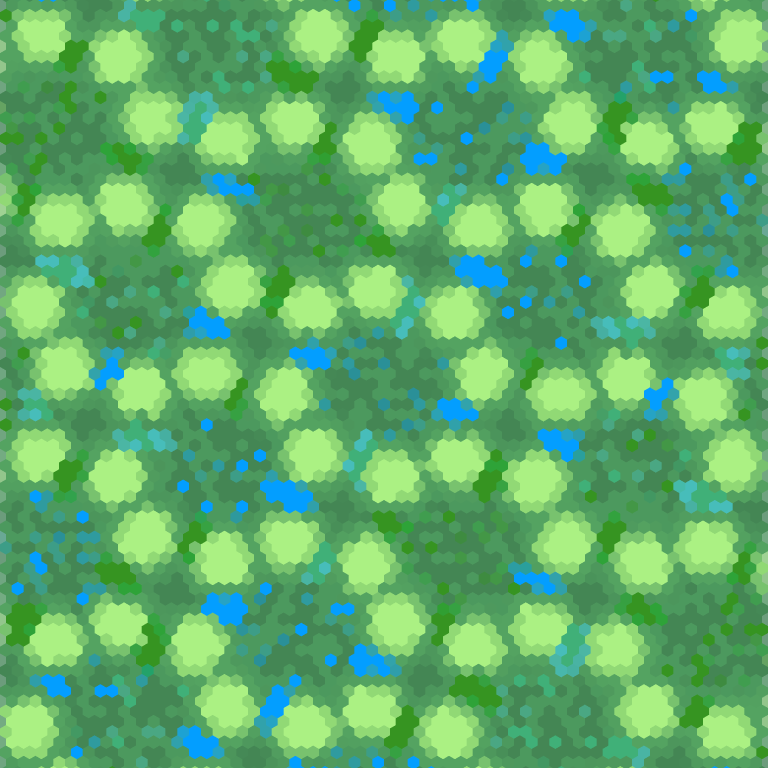
Reproduce this pattern procedurally as a WebGL 2 fragment shader.

```glsl
#version 300 es
precision highp float;

uniform vec2 u_resolution;
out vec4 fragColor;

float hash(vec2 p) {
    vec3 q = fract(p.xyx * 0.1031);
    q += dot(q, q.yzx + 33.33);
    return fract((q.x + q.y) * q.z);
}

// Half-turn symmetry: opposite keys share one hash.
float pairedHash(vec2 key, float seed) {
    return hash(key * (key.x + key.y * 0.01 < 0.0 ? -1.0 : 1.0) + seed);
}

// Centre of the nearest pointy-top hexagon of unit width.
vec2 hexCentre(vec2 p) {
    vec2 s = vec2(1.0, sqrt(3.0));
    vec2 a = round(p / s) * s;
    vec2 b = (round(p / s - 0.5) + 0.5) * s;
    return distance(p, a) < distance(p, b) ? a : b;
}

// Distance to the two hilltops on each edge between neighbouring stars.
float hillDistance(vec2 w) {
    vec2 across = vec2(w.x, w.y - (w.y < 0.0 ? -0.5 : 0.5));
    across *= across.x < 0.0 ? -1.0 : 1.0;
    vec2 e = across - vec2(0.18, 0.03);
    float flatSide = dot(e, vec2(0.436, -0.9)) * 1.25;

    vec2 along = vec2(w.x - (w.x < 0.0 ? -0.5 : 0.5), w.y);
    along *= along.y < 0.0 ? -1.0 : 1.0;
    return min(max(length(e), flatSide), length(along - vec2(0.0, 0.18)));
}

vec3 accent(float kind, float grain) {
    vec3 blue = mix(vec3(0.01, 0.62, 1.0), vec3(0.15, 0.64, 0.77), step(0.8, grain));
    vec3 leaf = mix(vec3(0.21, 0.58, 0.13), vec3(0.18, 0.64, 0.22), step(0.8, grain));
    vec3 teal = mix(vec3(0.25, 0.69, 0.47), vec3(0.28, 0.74, 0.73), step(0.6, grain));
    return kind > 0.5 ? blue : kind > 0.2 ? leaf : teal;
}

vec3 tileColour(vec2 centre) {
    vec2 id = round(centre * vec2(2.0, 2.0 / sqrt(3.0)));
    float grain = pairedHash(id, 7.0);
    float speck = pairedHash(id, 91.0);

    // Tilted square lattice of stars, y pointing down.
    vec2 p = centre / 65.0 * vec2(1.0, -1.0);
    vec2 uv = vec2(dot(p, vec2(0.22, -0.107)), dot(p, vec2(0.107, 0.22))) / 0.0598;
    vec2 star = round(uv);
    vec2 w = uv - star;

    // Ground, from dark hollows to bright hilltops.
    float d = hillDistance(w) + (grain - 0.5) * 0.025;
    vec3 colour = mix(vec3(0.33, 0.64, 0.38), vec3(0.30, 0.59, 0.36), smoothstep(0.18, 0.23, d));
    colour = mix(colour, vec3(0.265, 0.525, 0.33), smoothstep(0.235, 0.265, d));
    colour = mix(colour, vec3(0.47, 0.76, 0.43), step(d, 0.162));
    colour = mix(colour, vec3(0.57, 0.85, 0.46), step(d, 0.148));
    colour = mix(colour, vec3(0.67, 0.945, 0.515), step(d, 0.118));

    // Loose tiles inside the star.
    float r = length(w);
    if (r < 0.36 && d > 0.21) {
        float kind = fract(pairedHash(star, 23.0) + 0.25 * speck);
        if (grain > 0.62) colour = vec3(0.30, 0.60, 0.37);
        if (speck > 0.8) colour = mix(accent(kind, grain), colour, 0.6 * step(0.5, grain));
    }

    // Coloured patch on each arm, with a frayed rim.
    vec2 arm = vec2(w.x < 0.0 ? -1.0 : 1.0, w.y < 0.0 ? -1.0 : 1.0);
    vec2 t = abs(w) - vec2(0.28, 0.30);
    float reach = length(vec2((t.x + t.y) / 0.18, (t.x - t.y) / 0.09));
    float kind = pairedHash(star * 4.0 + arm, 57.0);
    float size = 0.75 + 0.35 * fract(kind * 17.0);
    if (d > 0.155 && reach < size) colour = accent(kind, grain * step(0.55, reach));
    else if (d > 0.165 && reach < size + 0.3 && speck > 0.6) colour = mix(colour, accent(kind, 0.9), 0.75);

    // Faded tiles cut by the left and right edges.
    return mix(colour, vec3(0.58, 0.70, 0.64), 0.5 * step(32.3, abs(centre.x)));
}

void main() {
    // Nine samples smooth the tile edges.
    vec3 sum = vec3(0.0);
    for (int i = 0; i < 9; i++) {
        vec2 offset = vec2(i % 3 - 1, i / 3 - 1) / 3.0;
        vec2 p = (gl_FragCoord.xy + offset) / u_resolution - 0.5;
        sum += tileColour(hexCentre(p * 65.0));
    }
    fragColor = vec4(sum / 9.0, 1.0);
}
```
